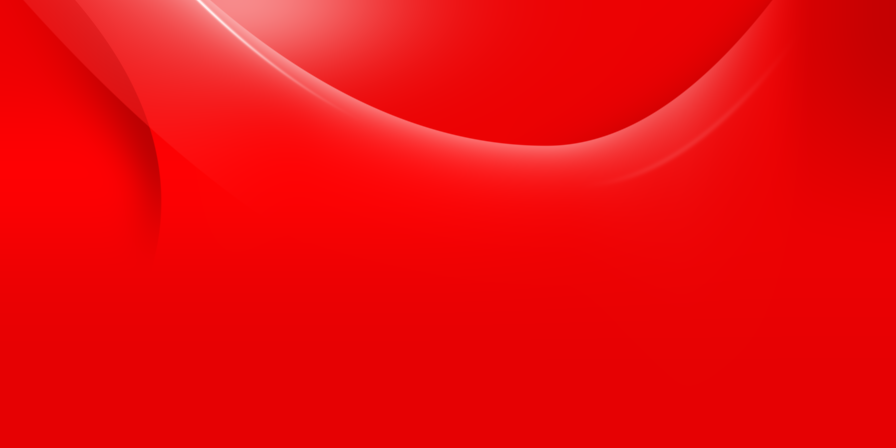
Write a Shadertoy shader that draws this background.

```glsl
// Glossy red backdrop with a sweeping pale ribbon, a shaded left fold and a dark right corner.

const vec3 RED = vec3(0.925, 0.005, 0.01);
const vec3 PALE = vec3(1.0, 0.93, 0.93);
const vec2 VALLEY = vec2(1.22, 0.3255);   // lowest point of the ribbon edge
const float LEFT_BEND = 0.577;
const float RIGHT_BEND = 1.28;
const float FAN_START = 0.052;
const float FOLD_REACH = 0.36;
const float FOLD_SHADE = 0.25;
const float CORNER_SHADE = 0.12;
const float HAIRLINE = 0.0035;

// Signed distance to the ribbon edge, positive below it
float ribbonDistance(vec2 p) {
    float t = p.x - VALLEY.x;
    float bend = t < 0.0 ? LEFT_BEND : RIGHT_BEND;
    float slope = 2.0 * bend * t;
    return (p.y - VALLEY.y + bend * t * t) / sqrt(1.0 + slope * slope);
}

// Approximate distance to a parabola: y = c.x + c.y * u + c.z * u * u
float parabolaDistance(vec2 p, float start, vec3 c) {
    float u = p.x - start;
    float slope = c.y + 2.0 * c.z * u;
    return (p.y - c.x - c.y * u - c.z * u * u) / sqrt(1.0 + slope * slope);
}

float band(float x, float a, float b, float c, float d) {
    return smoothstep(a, b, x) * (1.0 - smoothstep(c, d, x));
}

float gauss(float x) {
    return exp(-x * x);
}

void mainImage(out vec4 fragColor, in vec2 fragCoord) {
    // Height is one unit; y runs down from the top edge
    vec2 p = fragCoord / iResolution.y;
    p.x *= 2.0 * iResolution.y / iResolution.x;
    p.y = 1.0 - p.y;
    float aa = 1.0 / iResolution.y;

    float ribbon = ribbonDistance(p);
    float below = smoothstep(-aa, aa, ribbon);
    float fan = parabolaDistance(p, FAN_START, vec3(0.0, 1.12, -0.40));
    float insideFan = 1.0 - smoothstep(-aa, aa, fan);

    // Base red, warmest on the left below the ribbon
    vec3 color = RED;
    float warmth = gauss((p.y - 0.38) / 0.18) * (1.0 - smoothstep(0.9, 1.7, p.x));
    color.r += 0.07 * warmth * below - 0.025 * smoothstep(0.5, 0.9, p.y);

    // Curved fold: sharp outer edge, soft inner side
    float foldOffset = FOLD_REACH - 0.95 * (p.y - 0.45) * (p.y - 0.45) - p.x;
    float insideFold = smoothstep(-aa, aa, foldOffset);
    float foldFade = band(p.y, -0.2, 0.3, 0.32, 0.62);
    float foldWidth = mix(0.12, 0.06, smoothstep(0.15, 0.45, p.y));
    float fold = insideFold * foldFade * gauss(foldOffset / foldWidth);
    color *= 1.0 - FOLD_SHADE * fold * mix(1.0, 0.45, insideFan);

    // Dark upper right corner
    float corner = smoothstep(1.70, 1.82, p.x) * 0.7 + smoothstep(1.75, 2.0, p.x) * 0.7;
    color *= 1.0 - CORNER_SHADE * corner * (1.0 - smoothstep(0.05, 0.6, p.y));

    // Ribbon glow fades away from its edge and toward the right end
    float depth = max(ribbon, 0.0);
    float width = mix(0.15, 0.05, smoothstep(0.2, 0.7, p.x));
    width = mix(width, 0.095, smoothstep(1.25, 1.55, p.x));
    float strength = mix(0.72, 0.47, smoothstep(0.45, 0.95, p.x));
    strength *= 1.0 - 0.25 * smoothstep(1.25, 1.5, p.x);
    strength *= 1.0 - smoothstep(1.5, 1.82, p.x);
    float cut = mix(insideFan, 1.0, smoothstep(0.4, 0.8, p.x));
    float glow = below * cut * strength * exp(-depth / width);
    glow *= 1.0 - 0.3 * insideFold;

    // Lower rim of the right half
    float rim = parabolaDistance(p, 1.28, vec3(0.415, 0.0, -1.34));
    float rimFade = band(p.x, 1.28, 1.5, 1.6, 1.8);
    glow *= 1.0 - 0.35 * rimFade * smoothstep(-0.005, 0.01, rim);
    glow += 0.08 * rimFade * gauss(rim / (HAIRLINE * 2.0));

    // Bright hairline on the left half
    float streak = parabolaDistance(p, 0.443, vec3(0.0, 0.98, -0.66));
    float streakFade = 1.0 - smoothstep(0.42, 0.82, p.x);
    glow += 0.45 * streakFade * gauss(streak / HAIRLINE);

    // Soft light and edge shade inside the bowl
    float above = 1.0 - below;
    float haze = 0.58 * gauss((p.x - 0.52) / 0.36) * gauss(p.y / 0.17);
    glow += above * haze;
    float bowlShade = exp(min(ribbon, 0.0) / 0.045) * smoothstep(1.1, 1.45, p.x);
    color *= 1.0 - 0.10 * above * bowlShade;

    color = mix(color, PALE, clamp(glow, 0.0, 1.0));
    fragColor = vec4(clamp(color, 0.0, 1.0), 1.0);
}
```
